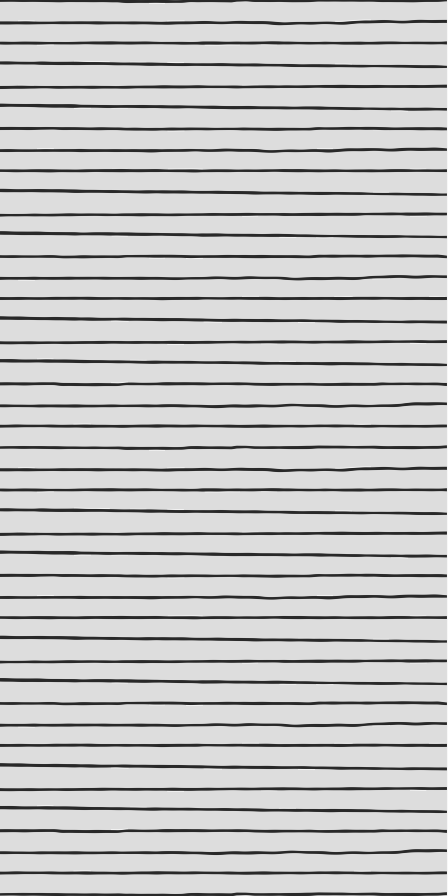
This pattern is drawn by a Shadertoy shader. Its source:

```glsl
float hash(vec2 p) {
    return fract(sin(dot(p, vec2(41.3, 289.1))) * 4375.85);
}

// One-dimensional cells: flat strokes joined by short steps
float strokes(float x, float seed) {
    float cell = floor(x);
    return mix(hash(vec2(cell, seed)), hash(vec2(cell + 1.0, seed)),
               smoothstep(0.82, 1.0, x - cell));
}

float wobble(float x, float seed) {
    float phase = 6.283 * hash(vec2(seed, 3.0));
    return 0.5 * sin(x * 19.0 + phase) + 0.3 * sin(x * 47.0 + phase * 2.3)
         + 0.2 * sin(x * 93.0 + phase * 4.1);
}

// Downward displacement of a row, in canvas widths
float rowOffset(float x, float row) {
    float kind = mod(row, 6.0);
    bool slanted = row < 18.0 && (kind == 3.0 || kind == 5.0);
    bool wavy = kind == 1.0;
    float rough = wavy ? 0.0019 * smoothstep(0.25, 0.6, x) + 0.0003 : 0.0005;
    float offset = rough * wobble(x, row);
    if (slanted) offset += 0.009 * (x - 0.55);
    if (wavy) offset += 0.001 - 0.004 * smoothstep(0.75, 1.0, x);
    if (kind == 2.0) offset -= 0.0015;
    if (kind == 4.0) offset += 0.0025 - 0.0025 * x;
    if (kind == 0.0) offset += 0.0022 * (strokes(x * 7.0, row) - 0.5);
    if (row == 0.0) offset -= 0.0018 * smoothstep(0.515, 0.53, x);
    return offset;
}

void mainImage(out vec4 fragColor, in vec2 fragCoord) {
    float pixel = 1.0 / iResolution.x;
    float x = fragCoord.x * pixel;
    float down = (iResolution.y - fragCoord.y) * pixel - 0.0026;

    // 42 intervals down; the hand-drawn set repeats every 21 rows
    float pitch = 0.0475;
    float index = floor(down / pitch + 0.5);
    float row = mod(index, 21.0);
    float y = down - index * pitch - rowOffset(x, row);

    // Brush pressure and uneven edges
    float slant = row < 18.0 && (mod(row, 6.0) == 3.0 || mod(row, 6.0) == 5.0) ? 1.0 : 0.0;
    float halfWidth = 0.0031 + slant * 0.0007 * (0.7 - x)
                    + 0.0004 * wobble(x * 1.7, row + 31.0)
                    + 0.0005 * (strokes(x * 11.0, row + 57.0) - 0.5);
    float edge = abs(y) - halfWidth;
    float ink = 1.0 - smoothstep(-0.6 * pixel, 0.6 * pixel, edge);

    // Pale chips along scattered stretches of the stroke edges
    float chip = smoothstep(0.86, 0.95, strokes(x * 24.0, row + 83.0));
    float side = hash(vec2(row, 9.0)) < 0.5 ? -1.0 : 1.0;
    chip *= smoothstep(-pixel, pixel, y * side)
          * (1.0 - smoothstep(0.0, 1.2 * pixel, edge - 0.0008));

    vec3 color = mix(vec3(0.868), vec3(0.96), chip);
    color = mix(color, vec3(0.155), ink);

    // Narrow light margin on the right
    color = mix(color, vec3(0.97), smoothstep(-0.5 * pixel, 0.5 * pixel, x - 0.9975));
    fragColor = vec4(color, 1.0);
}
```
